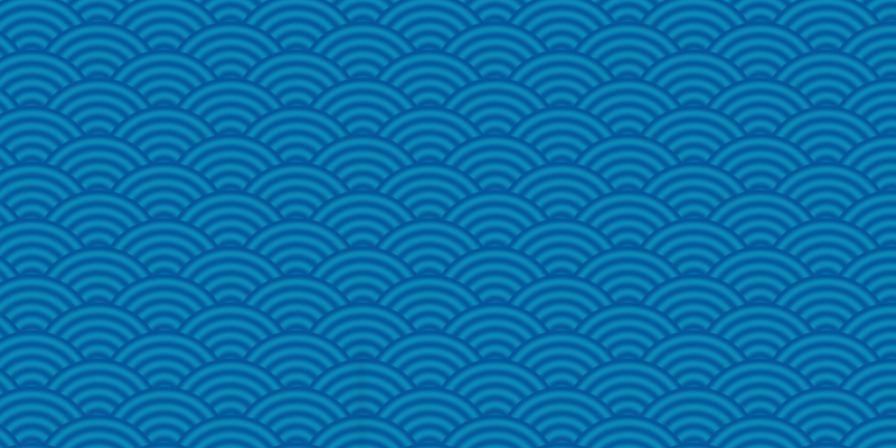
Reproduce this pattern procedurally as a Shadertoy shader.

```glsl
// Seigaiha: overlapping rows of blue wave scales with soft concentric rings.

const float PERIOD = 0.2956;      // scale spacing along a row, in canvas heights
const float ROW_STEP = 0.0627;    // vertical spacing between rows
const float RADIUS = 0.1478;
const vec2 FIRST_TOP = vec2(0.3665, 0.0118);  // top of a scale in row zero

// Brightness of the rings, from the dark rim inwards.
float ringTone(float depth) {
    float t = max(depth - 0.003, 0.0) / 0.0286;
    float wave = 0.5 - 0.5 * cos(6.28318 * t);
    wave = mix(wave, smoothstep(0.0, 1.0, wave), 0.2);
    float innerLine = 0.08 * smoothstep(0.3, 0.9, t);  // inner lines are paler than the rim
    return mix(innerLine, 1.0, wave);
}

// Distance from p to the centre of the nearest scale in a row.
float scaleDistance(vec2 p, float row) {
    float shift = 0.5 * mod(row, 2.0);
    float x = (fract((p.x - FIRST_TOP.x) / PERIOD + shift + 0.5) - 0.5) * PERIOD;
    float centreY = FIRST_TOP.y + row * ROW_STEP - RADIUS;
    return length(vec2(x, p.y - centreY));
}

// Faint vertical smear rising from the lower edge.
float smear(vec2 p) {
    float across = exp(-pow((p.x - 0.807) / 0.012, 2.0));
    return across * (1.0 - smoothstep(0.20, 0.28, p.y));
}

void mainImage(out vec4 fragColor, in vec2 fragCoord) {
    vec2 p = fragCoord / iResolution.y;
    float edge = max(0.003, 0.75 / iResolution.y);
    float frontRow = ceil((p.y - FIRST_TOP.y) / ROW_STEP);

    // Paint from the back row to the front; lower rows cover upper ones.
    float tone = 0.0;
    for (int i = 4; i >= -1; i--) {
        float depth = RADIUS - scaleDistance(p, frontRow + float(i));
        tone = mix(tone, ringTone(depth), smoothstep(-edge, edge, depth));
    }

    vec3 deepBlue = vec3(0.015, 0.340, 0.603);
    vec3 seaBlue = vec3(0.040, 0.544, 0.717);
    vec3 color = mix(deepBlue, seaBlue, tone);
    color *= 1.0 - 0.05 * smear(p);
    fragColor = vec4(color, 1.0);
}
```
